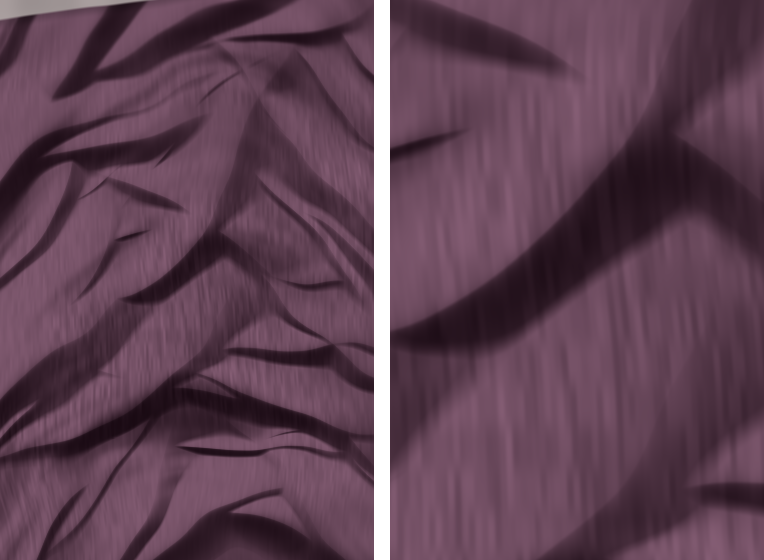
Left, the full canvas; right, a detail of the centre.
Give the GLSL for this texture, as a Shadertoy shader.

```glsl
// Draped plum crepe cloth with soft diagonal folds and fine vertical crinkles.
#define DARK vec3(0.100, 0.040, 0.075)
#define LIGHT vec3(0.465, 0.323, 0.405)
#define BACKDROP vec3(0.64, 0.60, 0.60)
#define LIGHT_DIR vec2(-0.30, 0.954)
#define FOLD_COLS 5
#define FOLD_ROWS 8
#define FOLD_STEEPNESS 0.95
#define SWELL 0.050
#define RIPPLE 0.007
#define BASE_TONE 0.73
#define CONTRAST 1.3
#define CRINKLE 0.36

vec3 hash3(vec2 p) {
    vec3 q = fract(vec3(p.xyx) * vec3(0.1031, 0.1030, 0.0973));
    q += dot(q, q.yxz + 33.33);
    return fract((q.xxy + q.yzz) * q.zyx);
}

float noise(vec2 p) {
    vec2 cell = floor(p), f = fract(p);
    f = f * f * f * (f * (f * 6.0 - 15.0) + 10.0);
    float low = mix(hash3(cell).x, hash3(cell + vec2(1, 0)).x, f.x);
    float high = mix(hash3(cell + vec2(0, 1)).x, hash3(cell + vec2(1, 1)).x, f.x);
    return mix(low, high, f.y);
}

vec2 noise2(vec2 p) {
    return vec2(noise(p), noise(p + vec2(37.2, 71.7))) - 0.5;
}

float smoothMax(float a, float b, float k) {
    float d = max(k - abs(a - b), 0.0) / k;
    return max(a, b) + d * d * k * 0.25;
}

// One ridge: gentle slope above its crest, steep slope below.
// Folds rise to the right on the left side and fall on the right side.
float foldHeight(vec2 p, vec2 id) {
    vec3 place = hash3(id + 11.0), shape = hash3(id + 53.0);
    vec2 spacing = vec2(0.667 / float(FOLD_COLS), 1.0 / float(FOLD_ROWS));
    vec2 centre = (id + 0.5 + 0.9 * (place.xy - 0.5)) * spacing;
    float lean = centre.x / 0.667 + 0.7 * (place.z - 0.5);
    float angle = mix(0.95, -0.8, smoothstep(0.25, 1.0, lean));
    vec2 dir = vec2(cos(angle), sin(angle)), d = p - centre;
    float along = dot(d, dir);
    float across = dot(d, vec2(-dir.y, dir.x));
    across -= 3.0 * (shape.x - 0.5) * along * along;

    float size = mix(0.025, 0.085, shape.y) * exp2(clamp(3.0 * along, -1.0, 1.0));
    float steepSize = size * mix(0.30, 0.60, shape.z);
    float v = abs(across) / (across > 0.0 ? size : steepSize);
    float u = along / mix(0.13, 0.27, shape.z);
    return FOLD_STEEPNESS * steepSize * exp(-pow(v + 1e-5, 1.5) - u * u);
}

float clothHeight(vec2 p) {
    vec2 q = p + 0.09 * noise2(p * 4.0) + 0.018 * noise2(p * 11.0 + 5.0);
    float h = 0.0;
    for (int row = 0; row < FOLD_ROWS; row++)
        for (int col = 0; col < FOLD_COLS; col++)
            h = smoothMax(h, foldHeight(q, vec2(col, row)), 0.003);

    // Broad swells and small ripples, both slanted like the folds
    float slant = mix(0.9, -0.6, p.x / 0.667);
    vec2 s = vec2(q.x, q.y - slant * (q.x - 0.33));
    h += SWELL * noise(s * vec2(3.2, 5.0) + 9.0);
    return h + RIPPLE * noise(s * vec2(8.0, 20.0) + 2.0);
}

// Thin wandering threads, stronger in patches and in the focused middle
float crinkles(vec2 p) {
    float x = p.x + 0.03 * noise(p * 5.0) + 0.03 * p.y;
    float fine = noise(vec2(x * 270.0, p.y * 40.0)) - 0.5;
    float coarse = noise(vec2(x * 150.0 + 40.0, p.y * 17.0)) - 0.5;
    float patches = mix(0.35, 1.0, smoothstep(0.3, 0.7, noise(p * 5.5 + 20.0)));
    float focus = smoothstep(1.1, 0.6, p.y) * smoothstep(-0.25, 0.25, p.y);
    return (0.7 * fine + 0.4 * coarse) * patches * focus;
}

void mainImage(out vec4 fragColor, in vec2 fragCoord) {
    vec2 p = fragCoord / iResolution.y;

    // Slope towards the light, softer far away at the top
    float reach = mix(0.001, 0.0035, smoothstep(0.65, 1.0, p.y));
    vec2 stepToLight = LIGHT_DIR * reach;
    float slope = (clothHeight(p - stepToLight) - clothHeight(p + stepToLight)) / (2.0 * reach);

    // Light saturates sooner than shadow
    float lit = CONTRAST * slope + 0.18 * (noise(p * 2.7 + 3.0) - 0.5);
    float range = lit > 0.0 ? 0.33 : 0.72;
    float tone = BASE_TONE + range * tanh(lit / range);
    tone += CRINKLE * crinkles(p) * (0.35 + 0.65 * tone);
    vec3 color = mix(DARK, LIGHT, max(tone, 0.0));

    // Pale surface beyond the far left edge of the cloth
    float edge = p.y - 0.962 - 0.14 * p.x - 0.006 * noise(p * 14.0);
    color *= 1.0 - 0.2 * smoothstep(-0.02, 0.0, edge);
    vec3 surface = BACKDROP * (0.94 + 0.12 * noise(p * 18.0));
    color = mix(color, surface, smoothstep(-0.003, 0.003, edge));

    fragColor = vec4(color, 1.0);
}
```
